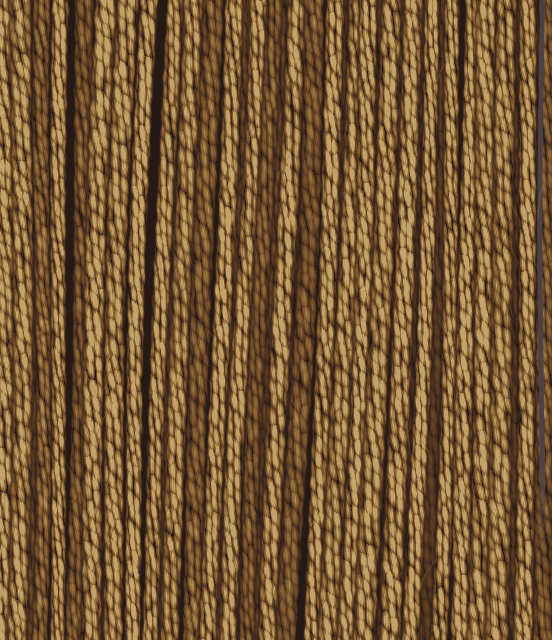
Reproduce this texture procedurally as a WebGL 2 fragment shader.

```glsl
#version 300 es
precision highp float;
// Upright hanging strands of golden brown twisted thread over dark gaps.
uniform vec2 u_resolution;
out vec4 fragColor;

float hash(vec2 p) {
  p = fract(p * vec2(0.1031, 0.1137) + 0.17);
  p += dot(p, p.yx + 33.33);
  return fract((p.x + p.y) * p.x * 17.0);
}

// Dark umber to pale gold, for a tone from 0 to 1.
vec3 threadColor(float tone) {
  vec3 ramp[6] = vec3[6](
    vec3(0.13, 0.09, 0.08), vec3(0.27, 0.18, 0.12), vec3(0.37, 0.24, 0.13),
    vec3(0.49, 0.34, 0.18), vec3(0.60, 0.46, 0.245), vec3(0.76, 0.64, 0.41));
  float s = clamp(tone, 0.0, 1.0) * 5.0;
  int i = min(int(s), 4);
  return mix(ramp[i], ramp[i + 1], s - float(i));
}

// Overlapping long domes in staggered cells; the highest one shows.
float stitches(vec2 p) {
  vec2 cell = floor(p);
  float top = -1.0, shade = 0.0;
  for (int j = -2; j <= 2; j++)
    for (int i = -1; i <= 1; i++) {
      vec2 c = cell + vec2(i, j);
      vec2 jitter = vec2(hash(c), hash(c + 71.3)) - 0.5;
      vec2 d = p - c - 0.5 - jitter * vec2(0.3, 0.45);
      d.y -= 0.5 * mod(c.x, 2.0) - 0.25;
      d.x += 0.16 * d.y;
      float dome = 1.0 - d.x * d.x * 2.9 - d.y * d.y * 1.35;
      if (dome > top) {
        top = dome;
        shade = hash(c + 19.7) - 0.5 + 0.5 * d.y;
      }
    }
  return 0.1 + 0.93 * max(top, 0.0) + 0.24 * shade;
}

void main() {
  vec2 p = gl_FragCoord.xy / u_resolution.y;
  float px = 1.0 / u_resolution.y;

  // The bundle leans most in its middle.
  float x = p.x - 0.042 * sin(3.64 * p.x) * (p.y - 0.5)
          - 0.002 * sin(p.y * 5.0 + p.x * 9.0);
  float pitch = 0.0315;
  float tone = 0.03;

  // Shaded back strands, then lit front strands.
  for (int layer = 0; layer < 2; layer++) {
    float front = float(layer);
    float base = floor(x / pitch + 0.5 * front);
    for (int k = -2; k <= 2; k++) {
      float id = base + float(k);
      vec2 key = vec2(id + 40.0, 7.0 + 31.0 * front);
      if (hash(key + 3.1) < 0.42 * (1.0 - front)) continue;
      float wander = 0.42 * (hash(key) - 0.5)
        + 0.12 * sin(p.y * (2.0 + 3.0 * hash(key + 5.3)) + 6.28 * hash(key + 9.2));
      float center = (id + 0.5 - 0.5 * front + wander) * pitch;
      float halfWidth = pitch * (0.37 + 0.15 * hash(key + 12.4));
      halfWidth *= 1.0 + 0.05 * sin(p.y * 130.0 + id * 4.0)
                       + 0.03 * sin(p.y * 217.0 + id * 7.0);
      float u = (x - center) / halfWidth;

      // Contact shadow on whatever lies behind.
      tone *= 1.0 - 0.55 * smoothstep(1.4, 1.0, abs(u));
      float soft = 1.5 * px / halfWidth;
      float cover = 1.0 - smoothstep(1.0 - soft, 1.0 + soft, abs(u));
      if (cover <= 0.0) continue;

      // Steep twist, with fine fibres along it.
      float along = p.y * 42.0 + 20.0 * hash(key + 2.6);
      float across = u * 1.25 + along * 0.22 + 0.18 * sin(along * 0.7);
      float t = stitches(vec2(across + id * 13.0 + 300.0, along));
      t += 0.06 * sin(across * 21.0 + along * 3.0 + 2.0 * sin(along * 2.3))
         + 0.06 * sin(across * 37.0 - along * 4.0 + id + 2.0 * sin(along * 1.7));
      t *= 0.26 + 0.8 * sqrt(max(1.0 - u * u, 0.0));
      t *= 0.96 + 0.17 * hash(key + 15.8) + 0.05 * sin(p.y * 9.0 + id * 2.0);
      float depth = mix(0.3 + 0.25 * hash(key + 6.6),
                        mix(0.7, 1.05, step(0.17, hash(key + 6.6))), front);
      tone = mix(tone, t * depth, cover);
    }
  }
  vec3 color = threadColor(tone);

  // Cool grey slit near the right edge.
  float slit = smoothstep(0.0045, 0.003, abs(x - 0.846 - 0.001 * sin(p.y * 7.0)));
  color = mix(color, vec3(0.3, 0.26, 0.27), slit * smoothstep(0.1, 0.3, p.y));

  // Stray curved hairs.
  for (int i = 0; i < 50; i++) {
    vec2 key = vec2(float(i), 91.0);
    vec2 d = p - vec2(hash(key) * 0.863, hash(key + 4.7));
    float bend = (hash(key + 8.1) - 0.5) * 1.2;
    float curve = d.x - bend * d.y - 14.0 * bend * d.y * d.y;
    float hair = smoothstep(0.0005 + px, 0.0, abs(curve))
               * smoothstep(0.035, 0.015, abs(d.y));
    color = mix(color, vec3(0.55, 0.41, 0.23), 0.35 * hair);
  }
  fragColor = vec4(color, 1.0);
}
```
